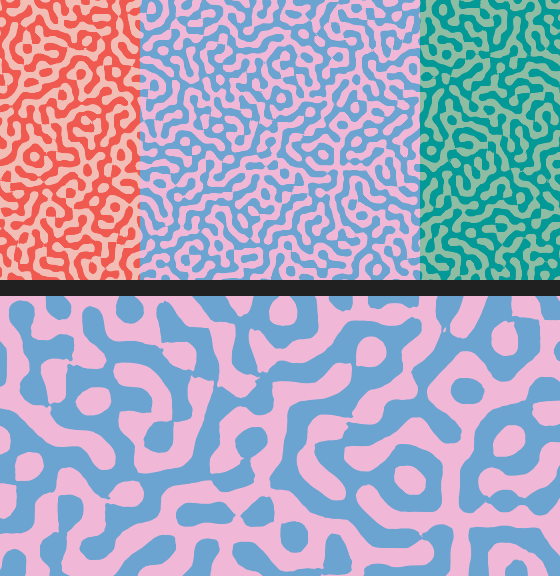
Top, the full canvas; bottom, a detail of the centre.
This pattern is drawn by a Shadertoy shader. Its source:

```glsl
// Labyrinth of rounded worm-like stripes on three vertical colour panels.

const float PI = 3.14159265;
const float STRIPES_PER_HEIGHT = 21.3;
const int WAVE_COUNT = 16;

// Local grid around each point, in steps of a fifth of a stripe period
const float GRID_STEP = 0.2;
const int FIRST_RADIUS = 4;
const int SECOND_RADIUS = 3;
const int GRID_RADIUS = FIRST_RADIUS + SECOND_RADIUS;
const int GRID_SIDE = 2 * GRID_RADIUS + 1;
const int GRID_PACKS = (GRID_SIDE * GRID_SIDE + 3) / 4;

const vec3 SALMON = vec3(0.95, 0.74, 0.71);
const vec3 RED    = vec3(0.94, 0.35, 0.31);
const vec3 PINK   = vec3(0.94, 0.72, 0.84);
const vec3 BLUE   = vec3(0.42, 0.64, 0.82);
const vec3 SAGE   = vec3(0.56, 0.74, 0.64);
const vec3 TEAL   = vec3(0.01, 0.60, 0.59);

// Three random values from one number, without sine.
vec3 hash31(float n) {
    vec3 v = fract(vec3(n) * vec3(0.1031, 0.1030, 0.0973));
    v += dot(v, v.yzx + 33.33);
    return fract((v.xxy + v.yzz) * v.zyx);
}

// Wave vector (xy) and phase (z): random direction, nearly unit period.
vec3 randomWave(int index) {
    vec3 h = hash31(float(index) + 17.0);
    float angle = PI * (float(index) + h.x) / float(WAVE_COUNT);
    float frequency = 1.0 + 0.3 * (h.y - 0.5);
    return 2.0 * PI * vec3(frequency * vec2(cos(angle), sin(angle)), h.z);
}

// Soft limit to -1..1, so that all stripes get a similar strength.
float saturateSoft(float value, float softness) {
    return value * inversesqrt(value * value + softness * softness);
}

// Sum of random waves with unit variance.
float waveField(vec2 q, vec3 waves[WAVE_COUNT]) {
    float sum = 0.0;
    for (int i = 0; i < WAVE_COUNT; i++) {
        sum += cos(dot(q, waves[i].xy) + waves[i].z);
    }
    return sum * sqrt(2.0 / float(WAVE_COUNT));
}

// Windowed Bessel kernel: near activation, far inhibition.
float ringKernel(ivec2 cell, float window) {
    float r = GRID_STEP * length(vec2(cell));
    float x = 2.0 * PI * r;
    float bessel = 0.5 * (cos(0.924 * x) + cos(0.383 * x));
    return bessel * exp(-r * r / (window * window));
}

bool outsideDisc(ivec2 cell, int radius) {
    return cell.x * cell.x + cell.y * cell.y > radius * radius;
}

int gridIndex(ivec2 cell) {
    return (cell.y + GRID_RADIUS) * GRID_SIDE + cell.x + GRID_RADIUS;
}

// Two rounds of limiting and filtering even out widths and round the ends.
float labyrinth(vec2 q, vec3 waves[WAVE_COUNT]) {
    vec4 grid[GRID_PACKS];
    for (int y = -GRID_RADIUS; y <= GRID_RADIUS; y++)
    for (int x = -GRID_RADIUS; x <= GRID_RADIUS; x++) {
        ivec2 cell = ivec2(x, y);
        if (outsideDisc(cell, GRID_RADIUS)) continue;
        int k = gridIndex(cell);
        float wave = waveField(q + GRID_STEP * vec2(cell), waves);
        grid[k / 4][k % 4] = saturateSoft(wave, 0.5);
    }
    float result = 0.0;
    for (int y = -SECOND_RADIUS; y <= SECOND_RADIUS; y++)
    for (int x = -SECOND_RADIUS; x <= SECOND_RADIUS; x++) {
        ivec2 cell = ivec2(x, y);
        if (outsideDisc(cell, SECOND_RADIUS)) continue;
        float filtered = 0.0;
        for (int v = -FIRST_RADIUS; v <= FIRST_RADIUS; v++)
        for (int u = -FIRST_RADIUS; u <= FIRST_RADIUS; u++) {
            ivec2 tap = ivec2(u, v);
            if (outsideDisc(tap, FIRST_RADIUS)) continue;
            int k = gridIndex(cell + tap);
            filtered += ringKernel(tap, 0.6) * grid[k / 4][k % 4];
        }
        result += ringKernel(cell, 0.55) * saturateSoft(filtered, 1.2);
    }
    return result;
}

// Left, middle or right colour, with smooth panel edges at 1/4 and 3/4 width.
vec3 panelColour(vec3 left, vec3 middle, vec3 right, float x, float pixel) {
    vec2 panel = clamp((x - vec2(0.25, 0.75)) / pixel + 0.5, 0.0, 1.0);
    return mix(mix(left, middle, panel.x), right, panel.y);
}

void mainImage(out vec4 fragColor, in vec2 fragCoord) {
    vec3 waves[WAVE_COUNT];
    for (int i = 0; i < WAVE_COUNT; i++) waves[i] = randomWave(i);

    // Stripe coverage, smoothed over one pixel
    float field = labyrinth(fragCoord / iResolution.y * STRIPES_PER_HEIGHT, waves);
    float slope = length(vec2(dFdx(field), dFdy(field)));
    float worm = clamp(0.5 + field / max(slope, 1e-5), 0.0, 1.0);

    // Panel colours
    float x = fragCoord.x / iResolution.x;
    vec3 ground = panelColour(SALMON, PINK, SAGE, x, 1.0 / iResolution.x);
    vec3 ink = panelColour(RED, BLUE, TEAL, x, 1.0 / iResolution.x);
    fragColor = vec4(mix(ground, ink, worm), 1.0);
}
```
